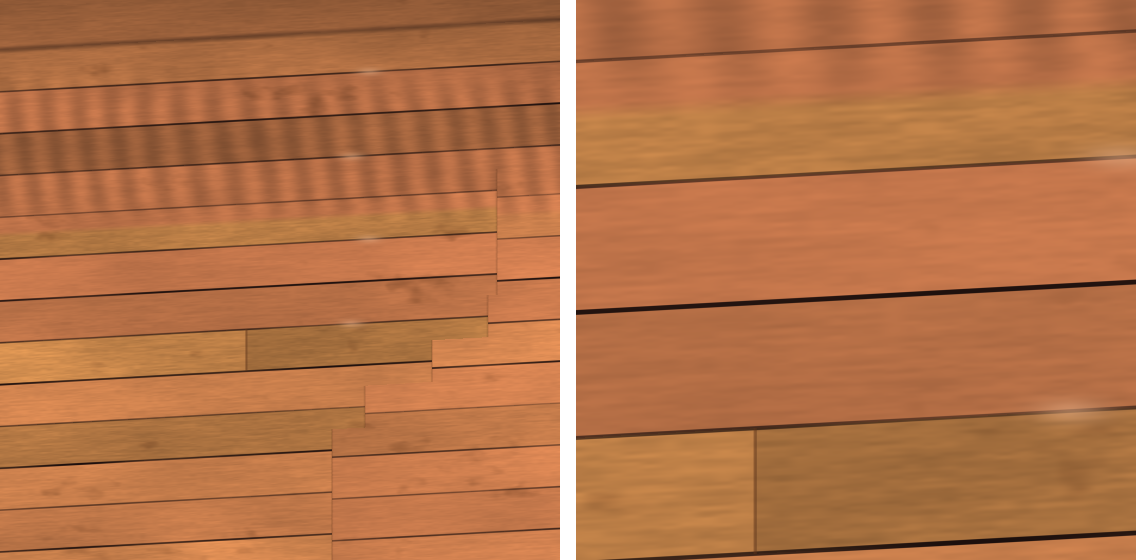
Left: the whole. Right: its middle third, enlarged.
A WebGL 2 fragment shader for this texture:

```glsl
#version 300 es
precision highp float;
// Weathered hardwood decking: thirteen tilted board gaps, with the boards
// stepping down across a staggered seam. Each board has its own tint and gap
// depth; layered noise adds grain, stains, soft ripples and glossy light.

#define PITCH 0.0747       // board height
#define SLOPE 0.0545       // rise of the boards to the right
#define BASE 0.0143        // height of the lowest gap at the left edge
#define SEAM_DROP 0.0125   // step down to the right of the seam
#define GAP_WIDTH 0.0011   // half width of a deep gap
#define GRAIN 0.10
#define STAIN 0.20
#define RIPPLE 0.09

uniform vec2 u_resolution;
out vec4 fragColor;

const vec3 RED_WOOD = vec3(0.755, 0.455, 0.290);
const vec3 GOLD_WOOD = vec3(0.735, 0.495, 0.275);
const vec3 GAP_COLOR = vec3(0.11, 0.06, 0.05);
const vec3 STAIN_COLOR = vec3(0.36, 0.20, 0.10);
const vec3 GLOSS = vec3(0.90, 0.68, 0.52);

// Per board, bottom to top: gold share, brightness, depth of the gap below
const vec3 BOARDS[14] = vec3[14](
  vec3(0.5, 1.00, 0.0), vec3(0.3, 0.95, 1.0), vec3(0.4, 1.00, 0.6),
  vec3(0.9, 0.86, 0.95), vec3(0.4, 0.99, 0.55), vec3(1.0, 0.98, 1.0),
  vec3(0.1, 0.88, 0.65), vec3(0.0, 0.99, 0.9), vec3(1.0, 0.95, 0.8),
  vec3(0.0, 0.89, 0.5), vec3(0.2, 0.77, 0.65), vec3(0.0, 0.88, 0.9),
  vec3(0.4, 0.90, 0.8), vec3(0.3, 0.87, 0.4));

float hash(vec2 p) {
  vec3 q = fract(p.xyx * vec3(0.1031, 0.1030, 0.0973));
  q += dot(q, q.yzx + 33.33);
  return fract((q.x + q.y) * q.z);
}

float noise(vec2 p) {
  vec2 i = floor(p), f = fract(p);
  f = f * f * (3.0 - 2.0 * f);
  return mix(mix(hash(i), hash(i + vec2(1, 0)), f.x),
             mix(hash(i + vec2(0, 1)), hash(i + vec2(1, 1)), f.x), f.y);
}

float fbm(vec2 p) {
  float sum = 0.0, amp = 0.5;
  for (int i = 0; i < 4; i++) {
    sum += amp * noise(p);
    p = p * 2.03 + 17.0;
    amp *= 0.5;
  }
  return sum;
}

vec3 board(float row) {
  return BOARDS[int(clamp(row, -1.0, 12.0)) + 1];
}

// Soft round glow, 1 at its centre
float glow(vec2 p, vec2 center, vec2 size) {
  vec2 d = (p - center) / size;
  return exp(-dot(d, d));
}

// Seam position: it moves right in the middle rows and ends above them
float seamX(float row) {
  return row > 8.5 ? 2.0 : mix(0.593, 0.887, smoothstep(2.0, 5.5, row));
}

void main() {
  vec2 p = gl_FragCoord.xy / u_resolution;
  float px = 1.0 / min(u_resolution.x, u_resolution.y);

  // Board coordinates
  float v = p.y - SLOPE * p.x - BASE;
  float seam = seamX(floor(v / PITCH + 0.5));
  float right = step(seam, p.x);
  v += SEAM_DROP * right;
  float rowPos = v / PITCH, row = floor(rowPos), gap = floor(rowPos + 0.5);
  float inRow = rowPos - row;
  vec3 wood = board(row);

  // Board tint; one board is gold only along its lower half
  float gold = wood.x * (1.0 - 0.6 * right);
  if (row == 7.0) gold *= 1.0 - smoothstep(0.50, 0.68, inRow);
  float joint = smoothstep(0.44 - px, 0.44 + px, p.x) * (1.0 - right);
  float jointRow = row == 4.0 ? 1.0 : 0.0;
  float bright = mix(wood.y, 0.97, 0.6 * right) - 0.13 * joint * jointRow;
  vec3 color = mix(RED_WOOD, GOLD_WOOD, gold) * bright;

  // Long grain, flecks and broad stains
  vec2 along = vec2(p.x, v) + vec2(3.7 * right, 0.0);
  float grain = noise(along * vec2(24.0, 330.0) + row * 9.0) * 0.6
              + noise(along * vec2(90.0, 480.0)) * 0.4 - 0.5;
  color *= 1.0 + GRAIN * grain * (1.0 + 0.8 * gold);
  float cloud = fbm(along * vec2(5.0, 13.0) + row * 5.3);
  color *= 1.0 + STAIN * (cloud - 0.47);
  float spot = smoothstep(0.64, 0.85, fbm(p * vec2(11.0, 24.0) + 41.0));
  color = mix(color, STAIN_COLOR, 0.35 * spot);

  // Slanted reflected ripples across the upper boards
  float bend = 2.0 * noise(p * vec2(4.0, 9.0)) + row * 0.9;
  float band = smoothstep(0.58, 0.66, p.y) * (1.0 - smoothstep(0.80, 0.90, p.y));
  color *= 1.0 + RIPPLE * band * sin(105.0 * p.x + 14.0 * p.y + bend);

  // Daylight: dim top, warm lower corners
  color *= 1.03 - 0.20 * smoothstep(0.84, 1.04, p.y);
  color *= 1.0 + 0.13 * glow(p, vec2(1.0, 0.30), vec2(0.32, 0.28))
               + 0.13 * glow(p, vec2(0.05, 0.34), vec2(0.18, 0.12))
               + 0.15 * glow(p, vec2(0.37, 0.04), vec2(0.10, 0.06));

  // Gaps: depth and width vary by board and along the length
  float depth = gap < 13.0 ? board(gap).z : 0.0;
  depth *= mix(1.0, 0.55 + 0.5 * hash(vec2(gap, 7.0)), right);
  depth *= 0.72 + 0.4 * noise(vec2(p.x * 7.0, gap * 3.0 + right));
  float blur = gap > 11.5 ? 0.006 : 0.0;
  float dist = abs(rowPos - gap) * PITCH;
  float halfWidth = GAP_WIDTH * (0.4 + 0.8 * depth);
  float line = 1.0 - smoothstep(halfWidth - 0.5 * px, halfWidth + px + blur, dist);
  color = mix(color, GAP_COLOR, min(line * depth, 1.0));

  // Butt joint and the faint shadow along the seam
  float jointLine = jointRow * (1.0 - smoothstep(0.0005, 0.0005 + 1.5 * px, abs(p.x - 0.44)));
  float seamLine = 1.0 - smoothstep(0.0004, 0.0004 + 1.5 * px, abs(p.x - seam));
  color = mix(color, STAIN_COLOR, 0.5 * jointLine + 0.2 * seamLine);

  // Worn glints that follow some of the gaps
  for (int i = 0; i < 4; i++) {
    float k = 5.0 + 2.0 * float(i);
    float x = 0.62 + 0.06 * hash(vec2(k, 3.0));
    vec2 center = vec2(x, BASE + k * PITCH + SLOPE * x);
    color = mix(color, GLOSS, 0.5 * glow(p, center, vec2(0.022, 0.007)));
  }
  fragColor = vec4(clamp(color, 0.0, 1.0), 1.0);
}
```
